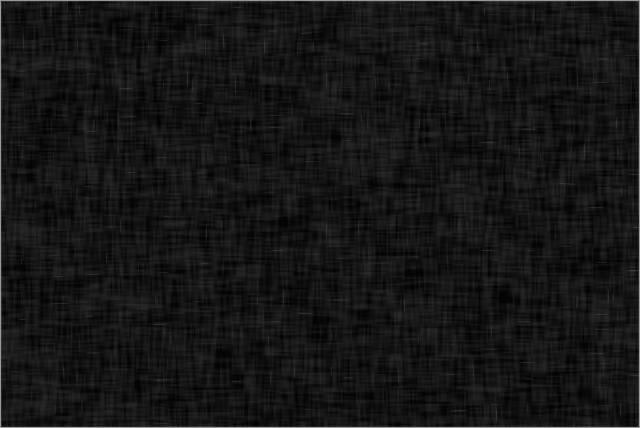
Reproduce this texture procedurally as a WebGL 1 fragment shader.

```glsl
precision highp float;

uniform vec2 u_resolution;

float hash(vec2 cell) {
  vec3 q = fract(vec3(cell.xyx) * vec3(0.1031, 0.1030, 0.0973));
  q += dot(q, q.yzx + 33.33);
  return fract((q.x + q.y) * q.z);
}

float noise(vec2 p) {
  vec2 cell = floor(p);
  vec2 f = fract(p);
  f = f * f * (3.0 - 2.0 * f);
  float low = mix(hash(cell), hash(cell + vec2(1.0, 0.0)), f.x);
  float high = mix(hash(cell + vec2(0.0, 1.0)), hash(cell + vec2(1.0, 1.0)), f.x);
  return mix(low, high, f.y);
}

// Threads running along x: fine yarn plus wider bundles, centred on zero
float threads(vec2 p, float seed) {
  p.y += 0.005 * noise(p * 7.0 + seed);
  float yarn = noise(p * vec2(27.0, 225.0) + seed) - 0.5;
  float bundle = noise(p * vec2(19.0, 88.0) + seed + 41.0) - 0.5;
  return 0.072 * yarn + 0.048 * bundle;
}

// Sparse pale fibres along x, one at most in each cell
float slubs(vec2 p, float seed, float pixel) {
  vec2 size = vec2(0.085, 0.034);
  vec2 cell = floor(p / size);
  vec2 id = cell + seed;
  vec2 jitter = vec2(hash(id + 3.0), hash(id + 17.0)) - 0.5;
  vec2 d = p - (cell + 0.5 + jitter * vec2(0.3, 0.8)) * size;
  d.y += d.x * 0.08 * (hash(id + 29.0) - 0.5);
  float reach = mix(0.010, 0.028, hash(id + 53.0));
  float taper = 1.0 - smoothstep(0.4 * reach, reach, abs(d.x));
  float line = 1.0 - smoothstep(0.0012 - 0.5 * pixel, 0.0012 + 0.5 * pixel, abs(d.y));
  float strength = smoothstep(0.6, 1.0, hash(id + 71.0));
  return 0.1 * strength * taper * line;
}

void main() {
  float pixel = 1.0 / u_resolution.y;
  vec2 p = gl_FragCoord.xy * pixel;
  vec2 extent = u_resolution * pixel;

  // Crossed weave with soft uneven patches
  float cloth = 0.080 + threads(p, 5.0) + threads(p.yx, 137.0);
  cloth += 0.03 * (noise(p * 17.0 + 211.0) - 0.5);
  cloth += slubs(p, 11.0, pixel) + slubs(p.yx, 163.0, pixel);
  cloth = max(cloth, 0.015);

  // Thin pale frame
  vec2 inset = min(p, extent - p);
  float edge = min(inset.x, inset.y) - 1.0 / 342.0;
  float inside = smoothstep(-0.5 * pixel, 0.5 * pixel, edge);
  gl_FragColor = vec4(vec3(mix(0.60, cloth, inside)), 1.0);
}
```
